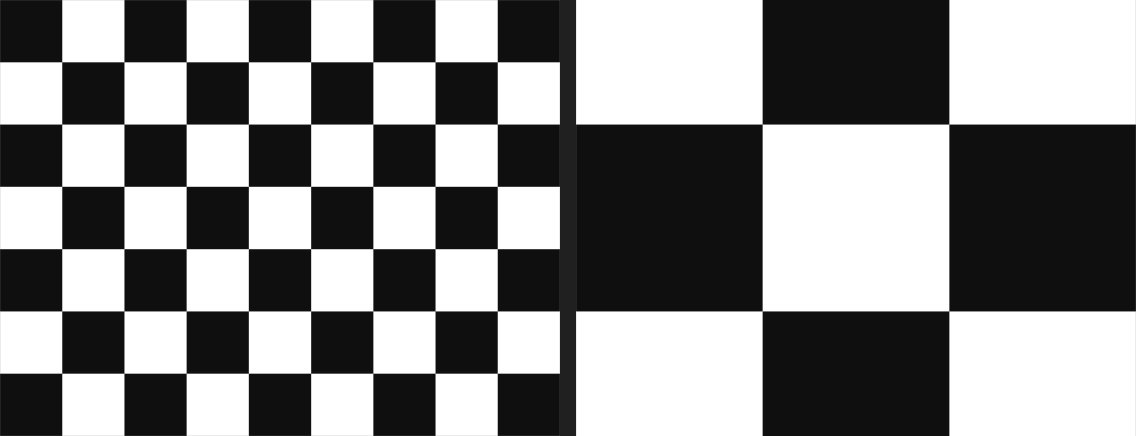
Left: the whole. Right: its middle third, enlarged.
Give the GLSL for this pattern, as a WebGL 2 fragment shader.

```glsl
#version 300 es
precision highp float;

uniform vec2 u_resolution;
out vec4 outColor;

// Signed distance to the nearest grid line, flipping sign from cell to cell
vec2 alternatingDistance(vec2 grid) {
    return 0.5 - abs(mod(grid + 0.5, 2.0) - 1.0);
}

void main() {
    // Nine squares across, seven down, dark in every corner
    vec2 cells = vec2(9.0, 7.0);
    vec2 grid = gl_FragCoord.xy / u_resolution * cells;

    // Smooth each axis over about one pixel, then combine the stripes
    vec2 pixel = cells / u_resolution;
    vec2 stripes = clamp(alternatingDistance(grid) / (0.6 * pixel), -1.0, 1.0);
    float darkness = 0.5 + 0.5 * stripes.x * stripes.y;

    vec3 white = vec3(1.0);
    vec3 black = vec3(0.06);
    outColor = vec4(mix(white, black, darkness), 1.0);
}
```
